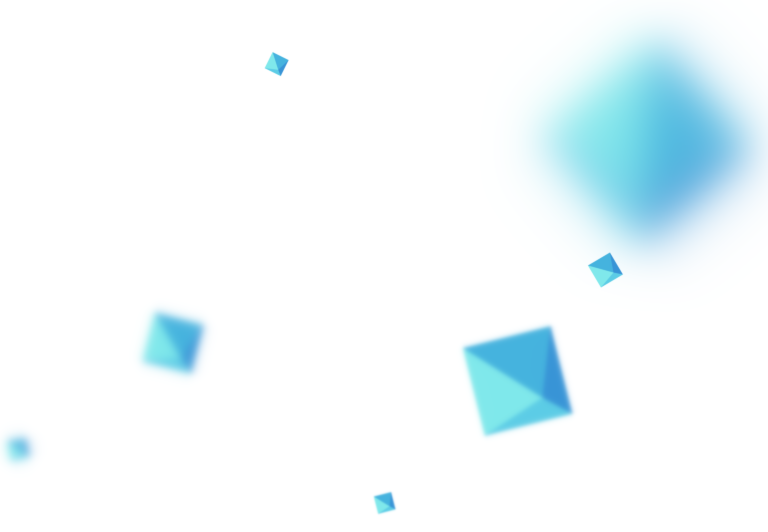
Write a WebGL 2 fragment shader that draws this background.

```glsl
#version 300 es
precision highp float;

uniform vec2 u_resolution;
out vec4 outColor;

// Lengths are in canvas heights, angles in radians.
const vec3 BACKGROUND = vec3(1.0);
const vec2 APEX = vec2(0.44, -0.49); // facet meeting point, in half sides
const int GEM_COUNT = 7;

// Facet colours, clockwise from the top
const vec3 FACETS[4] = vec3[4](
    vec3(0.27, 0.70, 0.87),
    vec3(0.22, 0.58, 0.84),
    vec3(0.36, 0.80, 0.90),
    vec3(0.50, 0.91, 0.92));

// Centre x, centre y, half side
const vec3 PLACES[GEM_COUNT] = vec3[GEM_COUNT](
    vec3(1.217, 0.733, 0.141),
    vec3(0.973, 0.284, 0.085),
    vec3(1.138, 0.4925, 0.024),
    vec3(0.520, 0.8795, 0.0168),
    vec3(0.723, 0.0546, 0.0168),
    vec3(0.325, 0.355, 0.0475),
    vec3(0.034, 0.1554, 0.0185));

// Rotation, blur radius
const vec2 LOOKS[GEM_COUNT] = vec2[GEM_COUNT](
    vec2(-0.85, 0.046),
    vec2(0.245, 0.0042),
    vec2(0.534, 0.0008),
    vec2(-0.46, 0.0008),
    vec2(0.25, 0.0016),
    vec2(-0.25, 0.0085),
    vec2(0.20, 0.010));

// Smooth approximation of a Gaussian-blurred step
float softStep(float x) {
    return 0.5 + 0.5 * tanh(clamp(0.8 * x, -8.0, 8.0));
}

vec2 rotate(vec2 p, float angle) {
    float c = cos(angle), s = sin(angle);
    return vec2(c * p.x - s * p.y, s * p.x + c * p.y);
}

// Square corners, clockwise from the upper left
vec2 corner(int i) {
    int k = i % 4;
    return vec2(k == 1 || k == 2 ? 1.0 : -1.0, k < 2 ? 1.0 : -1.0);
}

// Signed distance from the line joining the apex to a corner
float ridgeDistance(vec2 p, int i) {
    vec2 ridge = normalize(corner(i) - APEX);
    vec2 q = p - APEX;
    return ridge.y * q.x - ridge.x * q.y;
}

// Blend the four facets across softened ridges
vec3 facetColor(vec2 p, float blur) {
    vec3 sum = vec3(0.0);
    float total = 0.0;
    for (int i = 0; i < 4; i++) {
        float weight = softStep(ridgeDistance(p, i) / blur)
                     * softStep(-ridgeDistance(p, i + 1) / blur) + 1e-5;
        sum += weight * FACETS[i];
        total += weight;
    }
    return sum / total;
}

// Coverage of a blurred unit square
float squareCoverage(vec2 p, float blur) {
    float across = softStep((1.0 - p.x) / blur) * softStep((1.0 + p.x) / blur);
    float along = softStep((1.0 - p.y) / blur) * softStep((1.0 + p.y) / blur);
    return across * along;
}

void main() {
    vec2 uv = gl_FragCoord.xy / u_resolution.y;
    float minBlur = 0.4 / u_resolution.y;
    vec3 color = BACKGROUND;

    for (int i = 0; i < GEM_COUNT; i++) {
        float halfSide = PLACES[i].z;
        float blur = max(LOOKS[i].y, minBlur) / halfSide;
        vec2 p = rotate(uv - PLACES[i].xy, -LOOKS[i].x) / halfSide;
        color = mix(color, facetColor(p, blur), squareCoverage(p, blur));
    }

    outColor = vec4(color, 1.0);
}
```
